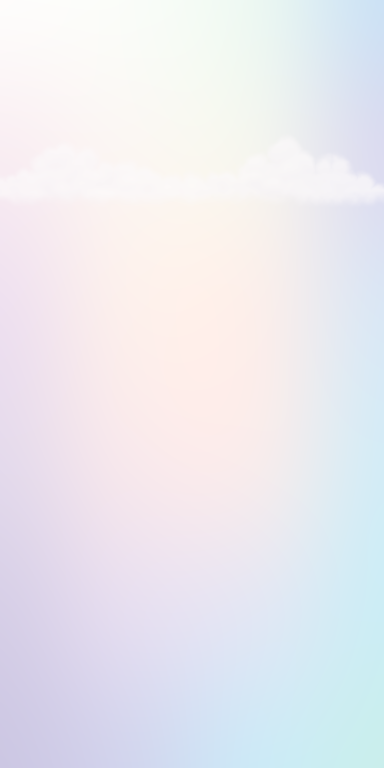
This background is drawn by a Shadertoy shader. Its source:

```glsl
// A pale pastel sky with a low bank of soft white cumulus in its upper part.
// The sky blends four vertical colour ramps with smooth cubic splines; the
// clouds are rows of hashed round puffs kept below a height profile.

const float CLOUD_BASE = 0.736;    // height of the bank, in canvas heights
const float CLOUD_OPACITY = 0.76;
const float PUFF_SOFTNESS = 0.013; // in canvas widths, as are the sizes below
const float EDGE_WOBBLE = 0.028;
const float PUFF_MIN = 0.022;
const float PUFF_MAX = 0.042;
const int PUFFS_PER_ROW = 24;
const int PUFF_ROWS = 3;
const vec3 CLOUD_LIGHT = vec3(0.992, 0.984, 0.984);
const vec3 CLOUD_SHADE = vec3(0.963, 0.950, 0.964);

// Sky ramps, each from the top of the canvas to the bottom
const int STOPS = 6;
const vec3 LEFT_RAMP[STOPS] = vec3[STOPS](
    vec3(0.995, 0.99, 0.985), vec3(0.975, 0.93, 0.95), vec3(0.935, 0.88, 0.94),
    vec3(0.895, 0.855, 0.925), vec3(0.84, 0.81, 0.905), vec3(0.80, 0.78, 0.89));
const vec3 INNER_LEFT_RAMP[STOPS] = vec3[STOPS](
    vec3(0.98, 0.99, 0.975), vec3(0.985, 0.965, 0.95), vec3(0.99, 0.94, 0.925),
    vec3(0.97, 0.91, 0.925), vec3(0.90, 0.87, 0.94), vec3(0.82, 0.835, 0.93));
const vec3 INNER_RIGHT_RAMP[STOPS] = vec3[STOPS](
    vec3(0.925, 0.97, 0.95), vec3(0.96, 0.96, 0.935), vec3(0.985, 0.935, 0.92),
    vec3(0.97, 0.925, 0.925), vec3(0.885, 0.905, 0.955), vec3(0.80, 0.915, 0.965));
const vec3 RIGHT_RAMP[STOPS] = vec3[STOPS](
    vec3(0.80, 0.885, 0.96), vec3(0.86, 0.86, 0.94), vec3(0.855, 0.905, 0.96),
    vec3(0.83, 0.925, 0.965), vec3(0.80, 0.93, 0.96), vec3(0.79, 0.935, 0.925));

float hash(vec2 p) {
    vec3 q = fract(p.xyx * 0.1031);
    q += dot(q, q.yzx + 33.33);
    return fract((q.x + q.y) * q.z);
}

float noise(vec2 p) {
    vec2 cell = floor(p), f = fract(p);
    f = f * f * (3.0 - 2.0 * f);
    return mix(mix(hash(cell), hash(cell + vec2(1, 0)), f.x),
               mix(hash(cell + vec2(0, 1)), hash(cell + vec2(1, 1)), f.x), f.y);
}

float fbm(vec2 p) {
    float sum = 0.0, gain = 0.5;
    for (int i = 0; i < 4; i++) {
        sum += gain * noise(p);
        p = p * 2.03 + 17.0;
        gain *= 0.5;
    }
    return sum;
}

// Catmull-Rom curve from b to c
vec3 spline(vec3 a, vec3 b, vec3 c, vec3 d, float t) {
    return b + 0.5 * t * (c - a + t * (2.0 * a - 5.0 * b + 4.0 * c - d
             + t * (3.0 * (b - c) + d - a)));
}

vec3 ramp(vec3 stops[STOPS], float depth) {
    float s = clamp(depth, 0.0, 0.9999) * float(STOPS - 1);
    int i = int(s);
    return spline(stops[max(i - 1, 0)], stops[i], stops[i + 1],
                  stops[min(i + 2, STOPS - 1)], fract(s));
}

vec3 sky(vec2 uv) {
    float depth = 1.0 - uv.y;
    vec3 a = ramp(LEFT_RAMP, depth), b = ramp(INNER_LEFT_RAMP, depth);
    vec3 c = ramp(INNER_RIGHT_RAMP, depth), d = ramp(RIGHT_RAMP, depth);
    float s = uv.x * 3.0;
    if (s < 1.0) return spline(a, a, b, c, s);
    if (s < 2.0) return spline(a, b, c, d, s - 1.0);
    return spline(b, c, d, d, s - 2.0);
}

float hump(float x, float centre, float width) {
    float t = (x - centre) / width;
    return exp(-t * t);
}

// Height of the cloud tops above their base
float cloudTop(float x) {
    return 0.078 + 0.092 * (hump(x, 0.18, 0.085) + hump(x, 0.73, 0.085))
         + 0.035 * hump(x, 0.34, 0.05) + 0.046 * hump(x, 0.88, 0.05)
         - 0.035 * smoothstep(0.92, 1.0, x);
}

// Cloud colour in rgb, coverage in a; p is measured from the base
vec4 clouds(vec2 p) {
    float detail = fbm(p * 24.0) - 0.47;
    float top = cloudTop(p.x);
    float cover = 1.0 - smoothstep(0.55, 0.9, p.y / top - detail * 0.4);
    float light = 0.5;
    for (int row = 0; row < PUFF_ROWS; row++) {
        for (int i = -1; i <= PUFFS_PER_ROW; i++) {
            vec2 id = vec2(float(i) + 5.0, float(row) * 7.0 + 3.0);
            float x = (float(i) + hash(id)) / float(PUFFS_PER_ROW);
            float radius = mix(PUFF_MIN, PUFF_MAX, hash(id + 41.0));
            float crown = cloudTop(x) * (1.0 - 0.3 * float(row) - 0.1 * hash(id + 83.0));
            vec2 q = p - vec2(x, crown - radius);
            float edge = length(q) - radius + EDGE_WOBBLE * detail;
            float puff = 1.0 - smoothstep(-PUFF_SOFTNESS, PUFF_SOFTNESS, edge);
            cover = max(cover, puff);
            light = mix(light, smoothstep(-1.0, 1.0, q.y / radius), puff * 0.55);
        }
    }
    // Wispy underside
    cover *= smoothstep(-0.012, 0.03, p.y + detail * 0.03);
    light = clamp(light + detail * 0.5, 0.0, 1.0);
    return vec4(mix(CLOUD_SHADE, CLOUD_LIGHT, light), cover);
}

void mainImage(out vec4 fragColor, in vec2 fragCoord) {
    vec2 uv = fragCoord / iResolution.xy;
    vec2 p = vec2(uv.x, (uv.y - CLOUD_BASE) * iResolution.y / iResolution.x);
    vec4 cloud = clouds(p);
    fragColor = vec4(mix(sky(uv), cloud.rgb, cloud.a * CLOUD_OPACITY), 1.0);
}
```
